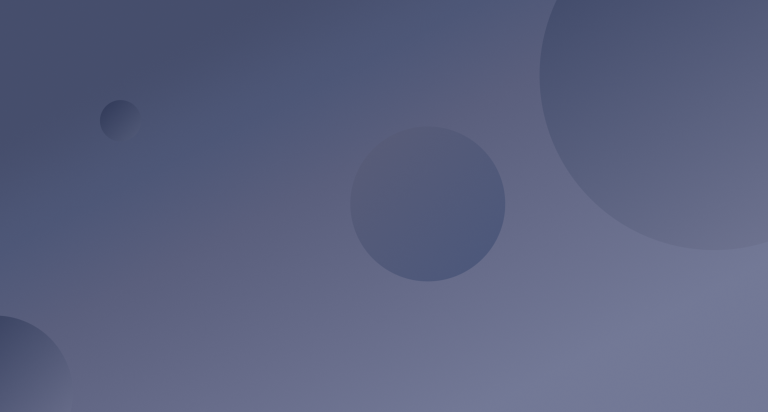
Give the GLSL for this background, as a Shadertoy shader.

```glsl
// Dusky slate-blue backdrop: a slanted multi-stop gradient runs from the upper
// left to the lower right, with four soft discs on top. Each disc is a distance
// function filled with its own linear gradient; a faint hash dither stops banding.

// Hash without sine, result in 0..1
float hash12(vec2 p) {
    vec3 q = fract(vec3(p.xyx) * 0.1031);
    q += dot(q, q.yzx + 33.33);
    return fract((q.x + q.y) * q.z);
}

// Piecewise linear ramp along the slanted axis
vec3 backdrop(float t) {
    const vec3 deep  = vec3(0.274, 0.306, 0.424);
    const vec3 slate = vec3(0.304, 0.341, 0.467);
    const vec3 dusk  = vec3(0.353, 0.373, 0.490);
    const vec3 haze  = vec3(0.404, 0.424, 0.541);
    const vec3 pale  = vec3(0.449, 0.473, 0.588);
    vec3 color = mix(deep, slate, smoothstep(0.28, 0.56, t));
    color = mix(color, dusk, clamp((t - 0.54) / 0.22, 0.0, 1.0));
    color = mix(color, haze, clamp((t - 0.76) / 0.34, 0.0, 1.0));
    return mix(color, pale, clamp((t - 1.10) / 0.32, 0.0, 1.0));
}

// Disc shaded from one color to another along a unit direction
vec3 paintDisc(vec3 base, vec2 p, vec2 center, float radius, vec2 dir,
               vec3 from, vec3 to, float pixel) {
    vec2 offset = p - center;
    float shade = clamp(0.5 + 0.5 * dot(offset, dir) / radius, 0.0, 1.0);
    float cover = 1.0 - smoothstep(-pixel, pixel, length(offset) - radius);
    return mix(base, mix(from, to, shade), cover);
}

void mainImage(out vec4 fragColor, in vec2 fragCoord) {
    // Canvas height is one unit
    vec2 p = fragCoord / iResolution.y;
    float aspect = iResolution.x / iResolution.y;
    float pixel = 0.75 / iResolution.y;

    // Slanted background
    float slant = dot(vec2(p.x, 1.0 - p.y), vec2(0.46, 0.888));
    vec3 color = backdrop(slant);

    // Discs: large upper right, middle, small upper left, lower left corner
    vec2 diagonal = normalize(vec2(1.0, -1.0));
    vec2 steep = normalize(vec2(0.6, -1.0));
    color = paintDisc(color, p, vec2(0.930 * aspect, 0.817), 0.424, steep,
                      vec3(0.250, 0.288, 0.412), vec3(0.428, 0.448, 0.560), pixel);
    color = paintDisc(color, p, vec2(0.557 * aspect, 0.505), 0.188, diagonal,
                      vec3(0.341, 0.359, 0.470), vec3(0.302, 0.345, 0.480), pixel);
    color = paintDisc(color, p, vec2(0.157 * aspect, 0.707), 0.050, diagonal,
                      vec3(0.204, 0.239, 0.360), vec3(0.306, 0.339, 0.455), pixel);
    color = paintDisc(color, p, vec2(-0.006 * aspect, 0.046), 0.188, diagonal,
                      vec3(0.200, 0.238, 0.360), vec3(0.412, 0.431, 0.545), pixel);

    // Dither
    color += (hash12(fragCoord) - 0.5) / 255.0;
    fragColor = vec4(color, 1.0);
}
```
